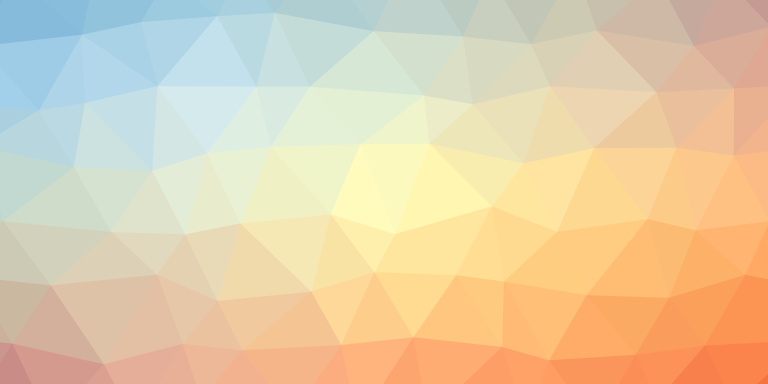
Reproduce this background procedurally as a WebGL 1 fragment shader.

```glsl
precision highp float;
// Low-poly mesh of flat triangles, from cool blue through pale yellow to orange.

uniform vec2 u_resolution;

// Mesh, in units of the canvas height
const vec2 CELL = vec2(0.2, 0.16667);
const vec2 ORIGIN = vec2(-0.04, -0.08);
const vec2 JITTER = vec2(0.56, 0.58);
const float STAGGER = 0.5;
const float TONE_VARIATION = 0.022;

// Palette, each band from left to right
const vec3 SKY_BLUE = vec3(0.49, 0.71, 0.85);
const vec3 SOFT_BLUE = vec3(0.62, 0.80, 0.88);
const vec3 MIST = vec3(0.72, 0.82, 0.81);
const vec3 KHAKI = vec3(0.78, 0.77, 0.69);
const vec3 MAUVE = vec3(0.77, 0.60, 0.57);

const vec3 AZURE = vec3(0.64, 0.81, 0.91);
const vec3 ICE = vec3(0.81, 0.91, 0.95);
const vec3 PALE_GREEN = vec3(0.89, 0.94, 0.83);
const vec3 SAND = vec3(0.90, 0.84, 0.71);
const vec3 ROSE = vec3(0.91, 0.68, 0.57);

const vec3 SAGE = vec3(0.76, 0.84, 0.80);
const vec3 CREAM = vec3(0.90, 0.93, 0.83);
const vec3 LEMON = vec3(1.00, 0.99, 0.73);
const vec3 BUTTER = vec3(1.00, 0.88, 0.60);
const vec3 APRICOT = vec3(1.00, 0.74, 0.50);

const vec3 STONE = vec3(0.80, 0.76, 0.66);
const vec3 BEIGE = vec3(0.91, 0.81, 0.68);
const vec3 HONEY = vec3(1.00, 0.88, 0.59);
const vec3 AMBER = vec3(1.00, 0.77, 0.46);
const vec3 ORANGE = vec3(0.99, 0.62, 0.34);

const vec3 DUSTY_RED = vec3(0.79, 0.55, 0.53);
const vec3 SALMON = vec3(0.93, 0.71, 0.60);
const vec3 PEACH = vec3(1.00, 0.66, 0.45);
const vec3 TANGERINE = vec3(0.99, 0.60, 0.37);
const vec3 CORAL = vec3(0.97, 0.46, 0.27);

float hash(vec2 p) {
  return fract(sin(dot(p, vec2(127.1, 311.7))) * 43758.5453);
}

// Five evenly spaced colour stops over t = 0..1
vec3 ramp(float t, vec3 a, vec3 b, vec3 c, vec3 d, vec3 e) {
  float s = t * 4.0;
  vec3 col = mix(a, b, clamp(s, 0.0, 1.0));
  col = mix(col, c, clamp(s - 1.0, 0.0, 1.0));
  col = mix(col, d, clamp(s - 2.0, 0.0, 1.0));
  return mix(col, e, clamp(s - 3.0, 0.0, 1.0));
}

// Smooth colour field over the canvas
vec3 field(vec2 uv) {
  return ramp(1.0 - uv.y,
    ramp(uv.x, SKY_BLUE, SOFT_BLUE, MIST, KHAKI, MAUVE),
    ramp(uv.x, AZURE, ICE, PALE_GREEN, SAND, ROSE),
    ramp(uv.x, SAGE, CREAM, LEMON, BUTTER, APRICOT),
    ramp(uv.x, STONE, BEIGE, HONEY, AMBER, ORANGE),
    ramp(uv.x, DUSTY_RED, SALMON, PEACH, TANGERINE, CORAL));
}

// Jittered mesh point, with every other row shifted sideways
vec2 meshPoint(vec2 id) {
  vec2 offset = vec2(hash(id), hash(id + 57.3)) - 0.5;
  vec2 shift = vec2(STAGGER * mod(id.y, 2.0), 0.0);
  return ORIGIN + (id + shift + offset * JITTER) * CELL;
}

// Signed distance to the line a-b, positive on its left
float edgeSide(vec2 p, vec2 a, vec2 b) {
  vec2 dir = normalize(b - a);
  return dir.x * (p.y - a.y) - dir.y * (p.x - a.x);
}

// Adds one flat triangle, weighted by its coverage of the pixel
void addTriangle(vec2 p, vec2 a, vec2 b, vec2 c, inout vec4 sum) {
  float inside = min(edgeSide(p, a, b), min(edgeSide(p, b, c), edgeSide(p, c, a)));
  float coverage = clamp(inside * u_resolution.y + 0.5, 0.0, 1.0);
  vec2 centre = (a + b + c) / 3.0;
  vec2 uv = centre * vec2(u_resolution.y / u_resolution.x, 1.0);
  float tone = (hash(floor(centre * 200.0)) - 0.5) * TONE_VARIATION;
  sum += vec4(field(uv) + tone, 1.0) * coverage;
}

void main() {
  vec2 p = gl_FragCoord.xy / u_resolution.y;
  vec2 home = floor((p - ORIGIN) / CELL - vec2(0.5 * STAGGER, 0.0));
  vec4 sum = vec4(0.0);

  // Nearby cells, each split along its shorter diagonal
  for (int j = -1; j <= 1; j++) {
    for (int i = -1; i <= 1; i++) {
      vec2 id = home + vec2(float(i), float(j));
      vec2 a = meshPoint(id);
      vec2 b = meshPoint(id + vec2(1.0, 0.0));
      vec2 c = meshPoint(id + vec2(1.0, 1.0));
      vec2 d = meshPoint(id + vec2(0.0, 1.0));
      if (distance(a, c) < distance(b, d)) {
        addTriangle(p, a, b, c, sum);
        addTriangle(p, a, c, d, sum);
      } else {
        addTriangle(p, a, b, d, sum);
        addTriangle(p, b, c, d, sum);
      }
    }
  }
  gl_FragColor = vec4(sum.rgb / max(sum.a, 0.001), 1.0);
}
```
